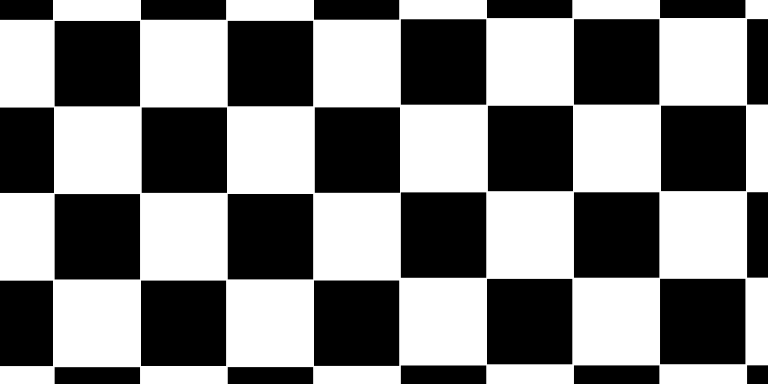
This pattern is drawn by a Shadertoy shader. Its source:

```glsl
// Lengths are fractions of the canvas height.
const float PITCH = 0.2254;              // distance between cell centres
const float HALF_SIDE = 0.1112;          // half a black square, leaving a hairline gap
const vec2 FIRST_CENTRE = vec2(0.2535, 0.1580);
const float SEAM_COLUMN = 4.0;           // columns from here on sit higher
const float SEAM_RISE = 0.0040;
const float COLUMN_RISE = 0.0001;        // slow climb from column to column
const float ROW_SWAY = 0.0013;           // sideways drift over four rows
const float HALF_PI = 1.570796;
const vec3 INK = vec3(0.0);
const vec3 PAPER = vec3(1.0);

float columnRise(float column) {
    return SEAM_RISE * step(SEAM_COLUMN - 0.5, column) + COLUMN_RISE * column;
}

float rowSway(float row) {
    return -ROW_SWAY * cos(row * HALF_PI);
}

// Antialiased coverage of an axis-aligned square.
float squareCoverage(vec2 offset, float halfSide, float pixel) {
    vec2 inside = clamp((halfSide - abs(offset)) / pixel + 0.5, 0.0, 1.0);
    return inside.x * inside.y;
}

void mainImage(out vec4 fragColor, in vec2 fragCoord) {
    float pixel = 1.0 / iResolution.y;
    vec2 p = fragCoord * pixel - FIRST_CENTRE;

    // Find the cell, then recentre with its small misalignments.
    float column = floor(p.x / PITCH + 0.5);
    p.y -= columnRise(column);
    float row = floor(p.y / PITCH + 0.5);
    p.x -= rowSway(row);
    vec2 offset = p - PITCH * vec2(column, row);

    // Every other cell holds a black square.
    float isBlack = mod(column + row, 2.0);
    float ink = isBlack * squareCoverage(offset, HALF_SIDE, pixel);
    fragColor = vec4(mix(PAPER, INK, ink), 1.0);
}
```
